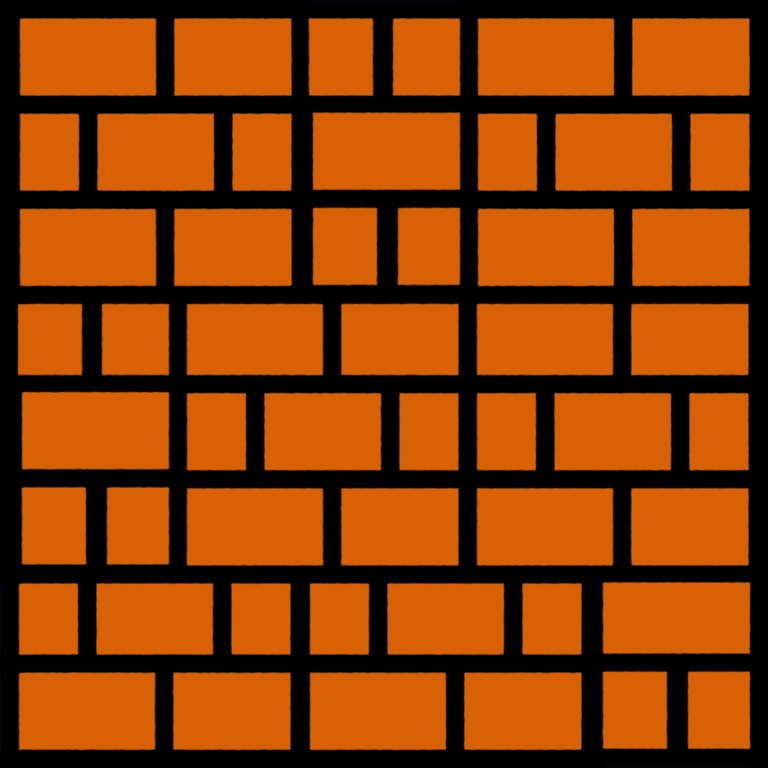
A three.js fragment shader for this pattern:

```glsl
// Flat orange bricks on black mortar: eight courses of wide, split and narrow blocks.
varying vec2 vUv;

// Layout units: 768 across the canvas, with y running down.

vec2 gradient(vec2 cell) {
  float angle = 6.2832 * fract(sin(dot(cell, vec2(127.1, 311.7))) * 43758.5);
  return vec2(cos(angle), sin(angle));
}

float gradientNoise(vec2 p) {
  vec2 i = floor(p), f = fract(p);
  vec2 u = f * f * (3.0 - 2.0 * f);
  vec2 e = vec2(1.0, 0.0);
  float low = mix(dot(gradient(i), f), dot(gradient(i + e), f - e), u.x);
  float high = mix(dot(gradient(i + e.yx), f - e.yx), dot(gradient(i + 1.0), f - 1.0), u.x);
  return mix(low, high, u.y);
}

// Signed distance to a slightly rounded brick between two corners
float brick(vec2 p, vec2 a, vec2 b) {
  vec2 q = abs(p - 0.5 * (a + b)) - 0.5 * (b - a) + 1.5;
  return length(max(q, 0.0)) + min(max(q.x, q.y), 0.0) - 1.5;
}

// Wide block from x = 0: two bricks, or one between two halves
float wideBlock(vec2 p, float top, float bottom, bool isSplit) {
  if (isSplit) {
    float halves = min(brick(p, vec2(0.0, top), vec2(59.0, bottom)),
                       brick(p, vec2(212.5, top), vec2(271.5, bottom)));
    return min(halves, brick(p, vec2(77.5, top), vec2(194.0, bottom)));
  }
  return min(brick(p, vec2(0.0, top), vec2(136.0, bottom)),
             brick(p, vec2(154.3, top), vec2(271.5, bottom)));
}

// Narrow block ending at x = 0: an uneven pair or a single brick
float narrowBlock(vec2 p, float top, float bottom, float kind) {
  if (kind == 1.0) return brick(p, vec2(-147.0, top), vec2(0.0, bottom));
  float left = kind == 0.0 ? -151.0 : -147.0;
  float inner = kind == 0.0 ? -67.0 : -62.0;
  return min(brick(p, vec2(left, top), vec2(left + 64.0, bottom)),
             brick(p, vec2(inner, top), vec2(0.0, bottom)));
}

void main() {
  vec2 p = vec2(vUv.x, 1.0 - vUv.y) * 768.0;
  float pixel = fwidth(p.x);

  // Bands of three courses; the last band holds only two
  float band = clamp(floor((p.y - 15.5) / 279.5), 0.0, 2.0);
  vec2 q = vec2(p.x, p.y - 15.5 - 279.5 * band);
  float course = clamp(floor((q.y + 6.0) / 95.0), 0.0, band == 2.0 ? 1.0 : 2.0);
  float kind = course + (band == 2.0 ? 1.0 : 0.0);
  float bottom = 80.0 + 95.2 * course;
  float top = bottom - (band > 0.0 && course == 0.0 ? 71.0 : 77.0);

  // Each band places its two wide blocks and its narrow block differently
  vec3 place = band == 0.0 ? vec3(20.0, 478.0, 460.0)
             : band == 1.0 ? vec3(187.0, 477.0, 169.0)
             : vec3(19.0, 310.0, 750.0);
  bool isSplit = kind == 1.0;
  float lift = kind > 0.0 ? 1.0 : 0.0;
  float d = min(wideBlock(q - vec2(place.x, 0.0), top, bottom, isSplit),
                wideBlock(q - vec2(place.y, 0.0), top, bottom, isSplit));
  d = min(d, narrowBlock(q - vec2(place.z, -lift), top, bottom, kind));

  // Soft, faintly uneven edges with a brown tint
  d += 0.5 * gradientNoise(p * 0.17);
  float soft = max(1.2, 0.75 * pixel);
  float fill = 1.0 - smoothstep(-soft, soft, d);
  vec3 color = vec3(0.85, 0.38, 0.02) * fill + vec3(0.0, 0.12, 0.12) * fill * (1.0 - fill);

  // Thin navy slivers along the canvas border
  float sliver = min(brick(p, vec2(-4.0, 583.0), vec2(1.0, 655.0)),
                     brick(p, vec2(-4.0, 672.0), vec2(1.0, 750.0)));
  sliver = min(sliver, brick(p, vec2(309.0, -4.0), vec2(457.0, 0.7)));
  sliver = min(sliver, brick(p, vec2(603.0, 767.3), vec2(750.0, 772.0)));
  color += vec3(0.0, 0.04, 0.14) * (1.0 - smoothstep(-0.5 * pixel, 0.5 * pixel, sliver));

  gl_FragColor = vec4(color, 1.0);
}
```
